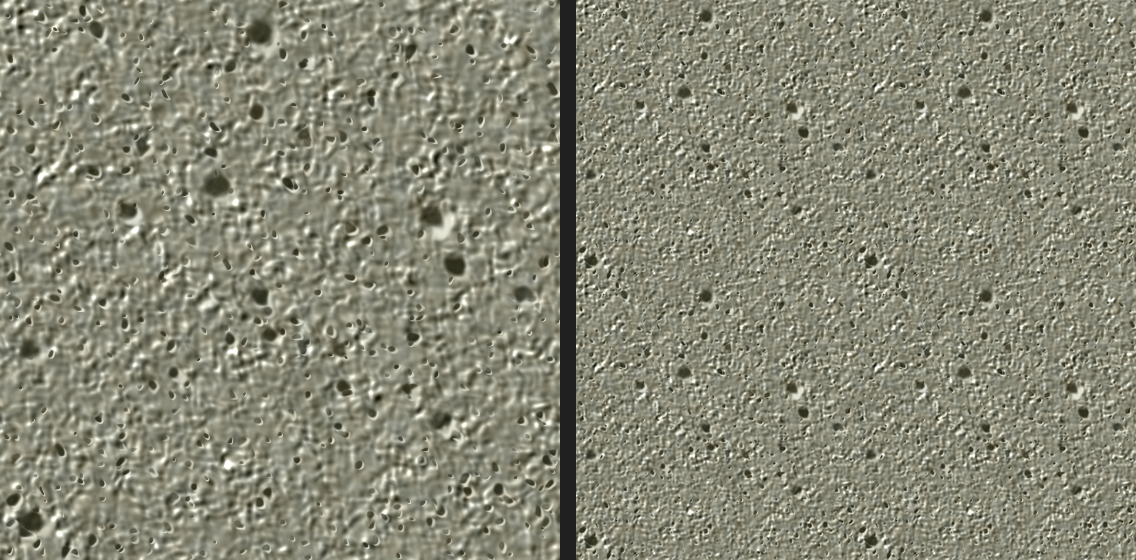
Left, the tile; right, the same tile 2 across and 2 down.
Write a three.js fragment shader that draws this texture.

```glsl
#define STONE_TONE 0.535
#define PIT_TONE 0.18
#define RIM_TONE 0.90
#define BLUE_DROP 0.07
#define GRAIN_CELLS 46.0
#define GRAIN_CONTRAST 0.36
#define GRAIN_STEP 0.0048
#define PIT_WARP 0.014
#define LIT_SIDE vec2(0.76, -0.65)

varying vec2 vUv;

vec3 hash3(vec2 p) {
  vec3 q = vec3(dot(p, vec2(127.1, 311.7)),
                dot(p, vec2(269.5, 183.3)),
                dot(p, vec2(419.2, 371.9)));
  return fract(sin(q) * 43758.5453);
}

// Gradient noise that wraps after a whole number of cells
float corner(vec2 cell, vec2 offset, float cells) {
  vec2 slope = hash3(mod(cell, cells) + cells).xy * 2.0 - 1.0;
  return dot(slope, offset);
}

float noise(vec2 uv, float cells) {
  vec2 p = uv * cells;
  vec2 c = floor(p);
  vec2 f = p - c;
  vec2 s = f * f * f * (f * (f * 6.0 - 15.0) + 10.0);
  vec2 e = vec2(1.0, 0.0);
  float low = mix(corner(c, f, cells), corner(c + e.xy, f - e.xy, cells), s.x);
  float high = mix(corner(c + e.yx, f - e.yx, cells),
                   corner(c + e.xx, f - e.xx, cells), s.x);
  return mix(low, high, s.y);
}

float height(vec2 uv) {
  return noise(uv, GRAIN_CELLS) + 0.65 * noise(uv, GRAIN_CELLS * 2.0 - 9.0);
}

// Scattered pits: x is the shadowed hollow, y the lit crescent beside it
vec2 pits(vec2 uv, float cells, float density, float size, float faintest) {
  vec2 p = uv * cells;
  vec2 base = floor(p);
  vec2 result = vec2(0.0);
  for (int j = -1; j <= 1; j++) {
    for (int i = -1; i <= 1; i++) {
      vec2 cell = base + vec2(float(i), float(j));
      vec3 h = hash3(mod(cell, cells) + cells * 1.7);
      vec3 kind = hash3(mod(cell, cells) + cells * 2.3 + 5.0);
      float present = step(h.z, density);
      float radius = size * mix(0.55, 1.0, kind.x);
      vec2 v = (p - cell - 0.2 - 0.6 * h.xy) / radius;
      float d = length(v);
      float hollow = 1.0 - smoothstep(0.5, 1.25, d);
      float crescent = 1.0 - smoothstep(0.65, 1.35, length(v - 0.75 * LIT_SIDE));
      crescent *= smoothstep(0.6, 1.15, d);
      vec2 strength = mix(vec2(faintest, 0.5), vec2(1.0), kind.yz);
      result = max(result, present * strength * vec2(hollow, crescent));
    }
  }
  return result;
}

void main() {
  // Lumpy relief lit from the upper left, rougher in some patches
  vec2 bend = 0.008 * vec2(noise(vUv, 33.0), noise(vUv, 29.0));
  vec2 shift = LIT_SIDE * GRAIN_STEP;
  float relief = height(vUv + bend + shift) - height(vUv + bend - shift);
  relief *= clamp(1.0 + 1.5 * noise(vUv, 15.0), 0.45, 1.6);
  float glint = max(relief, 0.0);
  float tone = STONE_TONE + GRAIN_CONTRAST * relief + 0.3 * glint * glint;
  tone += 0.06 * noise(vUv, 8.0) + 0.10 * noise(vUv, 25.0);

  // Pits from large and rare to small and common, with uneven outlines
  vec2 uv = vUv + PIT_WARP * vec2(noise(vUv, 36.0), noise(vUv, 41.0));
  vec2 pit = pits(uv, 7.0, 0.22, 0.19, 0.8);
  pit = max(pit, pits(uv, 14.0, 0.20, 0.20, 0.7));
  pit = max(pit, pits(uv, 25.0, 0.22, 0.22, 0.4));
  pit = max(pit, 0.85 * pits(uv, 43.0, 0.18, 0.27, 0.2));
  tone = mix(tone, RIM_TONE, pit.y);
  tone = mix(tone, PIT_TONE + 0.05 * relief, pit.x);

  // Warm grey with faint green and brown drifts
  vec3 colour = vec3(tone, tone, tone - BLUE_DROP);
  float drift = noise(vUv, 23.0) + 0.6 * noise(vUv, 57.0);
  colour += drift * vec3(0.022, 0.0, -0.028);
  gl_FragColor = vec4(clamp(colour, 0.0, 1.0), 1.0);
}
```
